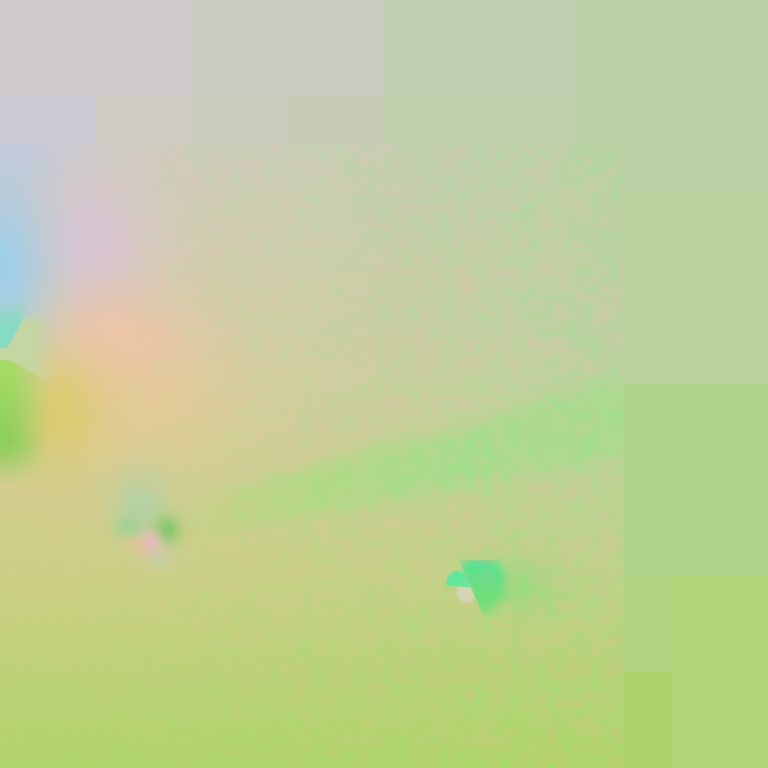
Give the GLSL for this background, as a three.js fragment shader.

```glsl
varying vec2 vUv;

float hash(vec2 p) {
  return fract(sin(dot(p, vec2(127.1, 311.7))) * 43758.5453);
}

float valueNoise(vec2 p) {
  vec2 i = floor(p);
  vec2 f = fract(p);
  f = f * f * (3.0 - 2.0 * f);
  float low = mix(hash(i), hash(i + vec2(1.0, 0.0)), f.x);
  float high = mix(hash(i + vec2(0.0, 1.0)), hash(i + vec2(1.0, 1.0)), f.x);
  return mix(low, high, f.y);
}

float ramp(float a, float b, float x) {
  return clamp((x - a) / (b - a), 0.0, 1.0);
}

// One on the left of the line from a to b
float leftOf(vec2 p, vec2 a, vec2 b) {
  vec2 d = normalize(b - a);
  vec2 q = p - a;
  return smoothstep(-0.0015, 0.0015, d.x * q.y - d.y * q.x);
}

vec3 glow(vec3 color, vec2 p, vec2 center, vec2 radius, vec3 tint, float strength) {
  vec2 q = (p - center) / radius;
  return mix(color, tint, strength * exp(-dot(q, q)));
}

vec3 verticalBlend(float y, vec3 bottom, vec3 low, vec3 middle, vec3 top) {
  vec3 color = mix(bottom, low, ramp(0.0, 0.25, y));
  color = mix(color, middle, ramp(0.25, 0.5, y));
  return mix(color, top, ramp(0.5, 0.95, y));
}

// Broad gradient from lilac and peach to green
vec3 baseField(vec2 p) {
  vec3 left = verticalBlend(p.y, vec3(0.69, 0.83, 0.42), vec3(0.80, 0.81, 0.52),
                            vec3(0.86, 0.80, 0.62), vec3(0.81, 0.79, 0.82));
  vec3 right = verticalBlend(p.y, vec3(0.69, 0.83, 0.42), vec3(0.75, 0.82, 0.54),
                             vec3(0.74, 0.82, 0.62), vec3(0.73, 0.82, 0.65));
  vec3 color = mix(left, right, ramp(0.1, 0.8, p.x));
  return glow(color, p, vec2(0.0, 0.81), vec2(0.11, 0.08), vec3(0.76, 0.79, 0.88), 0.8);
}

// Fan of green that widens to the right
vec3 greenBand(vec3 color, vec2 p) {
  float axis = 0.325 + 0.23 * (p.x - 0.25);
  float width = mix(0.03, 0.065, ramp(0.25, 0.8, p.x));
  float d = abs(p.y - axis) / width;
  float mask = (1.0 - smoothstep(0.35, 1.25, d)) * smoothstep(0.2, 0.42, p.x);
  vec3 tint = mix(vec3(0.72, 0.84, 0.50), vec3(0.66, 0.86, 0.55), ramp(0.25, 0.6, p.x));
  return mix(color, tint, mask * 0.9);
}

vec3 largeEddy(vec3 color, vec2 p) {
  color = glow(color, p, vec2(0.12, 0.68), vec2(0.08, 0.09), vec3(0.85, 0.77, 0.84), 0.9);
  color = glow(color, p, vec2(0.15, 0.55), vec2(0.10, 0.07), vec3(0.94, 0.77, 0.67), 0.9);
  color = glow(color, p, vec2(0.19, 0.47), vec2(0.11, 0.07), vec3(0.90, 0.79, 0.58), 0.6);
  color = glow(color, p, vec2(0.0, 0.65), vec2(0.065, 0.11), vec3(0.61, 0.81, 0.93), 0.95);
  color = glow(color, p, vec2(0.075, 0.465), vec2(0.06, 0.07), vec3(0.86, 0.80, 0.42), 0.9);
  // Three facets meeting at the left edge
  float green = smoothstep(0.36, 0.43, p.y) * (1.0 - smoothstep(0.005, 0.075, p.x));
  float slope = leftOf(p, vec2(0.013, 0.531), vec2(0.055, 0.508));
  green *= 1.0 - slope;
  green *= 1.0 - smoothstep(0.530, 0.533, p.y);
  vec3 greenTint = mix(vec3(0.55, 0.81, 0.35), vec3(0.65, 0.86, 0.40), ramp(0.43, 0.52, p.y));
  color = mix(color, greenTint, green);
  float lit = leftOf(p, vec2(0.010, 0.548), vec2(0.029, 0.583));
  float top = 1.0 - smoothstep(0.576, 0.596, p.y);
  float pale = slope * (1.0 - lit) * top * (1.0 - smoothstep(0.035, 0.075, p.x));
  pale = max(pale, smoothstep(0.530, 0.533, p.y) * (1.0 - smoothstep(0.545, 0.548, p.y))
             * (1.0 - smoothstep(0.012, 0.016, p.x)));
  color = mix(color, vec3(0.77, 0.84, 0.63), pale);
  float teal = lit * smoothstep(0.545, 0.548, p.y) * (1.0 - smoothstep(0.57, 0.62, p.y));
  return mix(color, vec3(0.52, 0.86, 0.76), teal * (1.0 - smoothstep(0.025, 0.04, p.x)));
}

vec3 smallEddy(vec3 color, vec2 p, vec2 c) {
  color = glow(color, p, c + vec2(-0.012, 0.045), vec2(0.035, 0.04), vec3(0.68, 0.82, 0.67), 0.75);
  color = glow(color, p, c + vec2(-0.027, 0.018), vec2(0.018, 0.014), vec3(0.60, 0.83, 0.58), 0.8);
  color = glow(color, p, c + vec2(0.022, 0.012), vec2(0.017, 0.018), vec3(0.48, 0.78, 0.40), 0.9);
  color = glow(color, p, c + vec2(0.012, -0.022), vec2(0.020, 0.016), vec3(0.78, 0.82, 0.68), 0.7);
  color = glow(color, p, c + vec2(-0.017, -0.007), vec2(0.016, 0.012), vec3(0.88, 0.77, 0.57), 0.8);
  return glow(color, p, c + vec2(0.002, -0.003), vec2(0.015, 0.016), vec3(0.90, 0.74, 0.73), 0.95);
}

vec3 splitEddy(vec3 color, vec2 p, vec2 c) {
  vec2 q = p - c;
  float right = leftOf(q, vec2(0.009, -0.011), vec2(-0.004, 0.018));
  right = 1.0 - right;
  color = glow(color, q, vec2(0.055, 0.0), vec2(0.065, 0.035), vec3(0.58, 0.86, 0.50), right * 0.75);
  float pale = 1.0 - smoothstep(0.009, 0.016, length(q - vec2(0.0, -0.012)));
  color = mix(color, vec3(0.82, 0.84, 0.70), pale * (1.0 - right));
  float teal = 1.0 - smoothstep(0.014, 0.018, length(q - vec2(-0.010, 0.001)));
  teal *= (1.0 - right) * leftOf(q, vec2(-0.028, -0.002), vec2(0.006, -0.005));
  color = mix(color, vec3(0.40, 0.90, 0.62), teal);
  float body = 1.0 - smoothstep(0.022, 0.044, length((q - vec2(0.018, 0.0)) * vec2(1.0, 0.9)));
  body *= right * (1.0 - smoothstep(0.029, 0.032, q.y));
  vec3 bodyTint = mix(vec3(0.45, 0.87, 0.47), vec3(0.38, 0.87, 0.58), ramp(-0.02, 0.03, q.y));
  return mix(color, bodyTint, body);
}

// Flat tiles down the right side
vec3 rightTiles(vec2 p) {
  vec3 color = mix(vec3(0.69, 0.83, 0.47), vec3(0.69, 0.83, 0.55), step(0.25, p.y));
  float inner = 1.0 - step(0.875, p.x);
  vec3 innerTint = mix(vec3(0.68, 0.83, 0.42), vec3(0.69, 0.83, 0.51), step(0.125, p.y));
  color = mix(color, innerTint, inner * (1.0 - step(0.25, p.y)));
  color = mix(color, vec3(0.73, 0.82, 0.62), step(0.5, p.y));
  return mix(color, vec3(0.73, 0.82, 0.65), step(0.75, p.y));
}

void main() {
  vec2 p = vUv;
  vec3 color = greenBand(baseField(p), p);
  color = largeEddy(color, p);
  color = smallEddy(color, p, vec2(0.195, 0.297));
  color = splitEddy(color, p, vec2(0.607, 0.240));

  // Fine mottling, stronger to the right
  float grain = valueNoise(p * 85.0) + 0.5 * valueNoise(p * 160.0) - 0.75;
  color += vec3(0.075, -0.03, 0.02) * grain * mix(0.15, 1.0, ramp(0.1, 0.7, p.x));

  // Coarse tiles along the top and right
  vec2 cell = p.y > 0.875 ? vec2(0.25, 0.125) : vec2(0.125, 0.0625);
  vec3 tile = baseField((floor(p / cell) + 0.5) * cell);
  color = mix(color, tile, step(0.8125, p.y));
  float rightSide = max(step(0.8125, p.x), step(0.75, p.x) * step(0.8125, p.y));
  color = mix(color, rightTiles(p), rightSide);
  gl_FragColor = vec4(color, 1.0);
}
```
